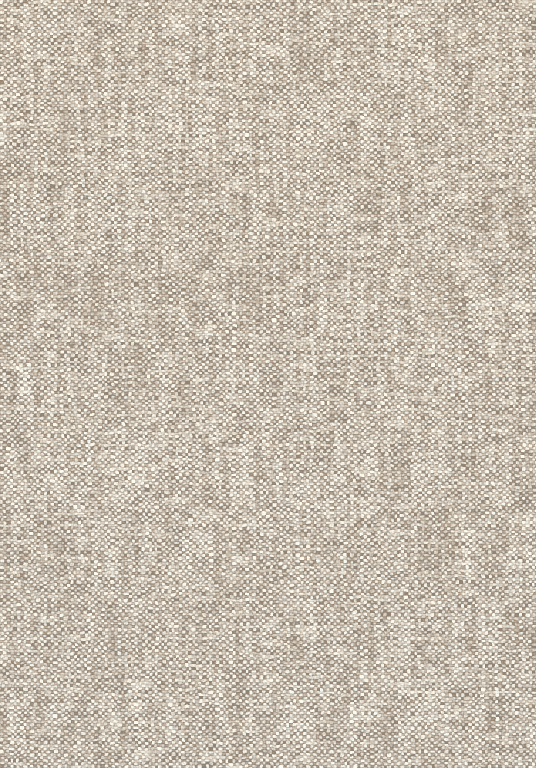
This texture is drawn by a Shadertoy shader. Its source:

```glsl
// Plain-woven linen cloth: cream warp knots alternate with taupe weft floats.
// Each cell of a wobbling checkerboard is an uneven knot or a shaded float;
// stretched gradient noise adds slubs along both thread directions.

vec2 hash2(vec2 p) {
    vec3 q = fract(p.xyx * vec3(0.1031, 0.1030, 0.0973));
    q += dot(q, q.yzx + 33.33);
    return fract((q.xx + q.yz) * q.zy);
}

float cornerSlope(vec2 corner, vec2 offset) {
    float angle = 6.2832 * hash2(corner + 71.0).x;
    return dot(vec2(cos(angle), sin(angle)), offset);
}

float gradientNoise(vec2 p) {
    vec2 i = floor(p), f = fract(p);
    vec2 u = f * f * f * (f * (f * 6.0 - 15.0) + 10.0);
    vec2 e = vec2(1.0, 0.0);
    float low = mix(cornerSlope(i, f), cornerSlope(i + e, f - e), u.x);
    float high = mix(cornerSlope(i + e.yx, f - e.yx), cornerSlope(i + 1.0, f - 1.0), u.x);
    return mix(low, high, u.y);
}

vec3 cloth(vec2 p) {
    // Thread grid with a hand-spun wobble
    vec2 q = p * vec2(228.0, 258.0);
    q += 0.75 * vec2(gradientNoise(p * vec2(95.0, 60.0)),
                     gradientNoise(p * vec2(60.0, 95.0) + 19.0));
    vec2 cell = floor(q);
    vec2 f = fract(q) - 0.5;
    vec2 rnd = hash2(cell + 5.0);
    vec2 shift = hash2(cell + 207.0) - 0.5;

    // Slubs: pale streaks down the warp, dark dashes along the weft
    float warpSlub = gradientNoise(vec2(cell.x * 0.73 + 0.2, p.y * 9.0));
    float weftSlub = gradientNoise(vec2(p.x * 24.0, cell.y * 0.77 + 40.3));
    float fibre = gradientNoise(p * vec2(400.0, 460.0) + 8.0);
    float cloud = gradientNoise(p * vec2(9.0, 4.0) + 3.0);

    // Cream knot where the warp passes over, shaded float elsewhere
    vec2 a = abs(f - 0.16 * shift);
    float radius = 0.53 + 0.14 * (rnd.x - 0.5) + 0.1 * warpSlub;
    float dist = length(a * vec2(0.95, 1.05)) * 0.5 + max(a.x, a.y) * 0.5;
    float knot = smoothstep(radius + 0.1, radius - 0.1, dist);
    knot *= mod(cell.x + cell.y, 2.0);
    float weft = 0.37 - 1.2 * f.y * f.y + 0.5 * (rnd.y - 0.5) + 0.42 * weftSlub;
    float warp = 0.98 - 0.5 * dot(f, f) + 0.36 * (rnd.y - 0.5) + 0.25 * warpSlub;
    float tone = mix(weft, warp, knot);
    tone += 0.15 * warpSlub + 0.15 * weftSlub + 0.45 * fibre + 0.05 * cloud;

    // Taupe to cream, with a little warm and cool drift between yarns
    vec3 ramp = pow(vec3(clamp(tone, 0.0, 1.08)), vec3(1.0, 1.09, 1.11));
    vec3 color = mix(vec3(0.575, 0.515, 0.445), vec3(0.95, 0.945, 0.905), ramp);
    float warmth = 0.03 * (rnd.x - 0.5) + 0.02 * weftSlub + 0.012 * (p.y - 0.5);
    return color + warmth * vec3(0.6, 0.0, -0.7);
}

void mainImage(out vec4 fragColor, in vec2 fragCoord) {
    // Average four subsamples to smooth the fine thread edges
    vec3 color = vec3(0.0);
    for (int i = 0; i < 4; i++) {
        vec2 offset = vec2(i % 2, i / 2) * 0.5 - 0.25;
        color += cloth((fragCoord + offset) / iResolution.y);
    }
    fragColor = vec4(color * 0.25, 1.0);
}
```
